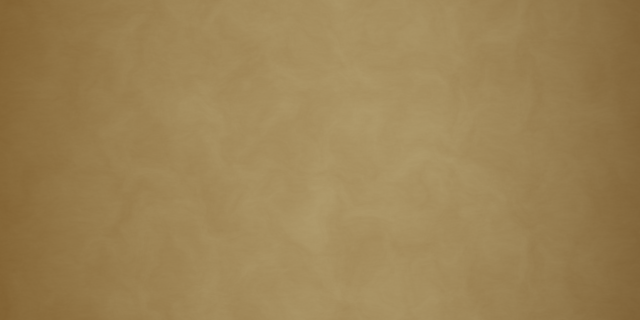
Write a Shadertoy shader that draws this texture.

```glsl
// Aged tan parchment: mottled stains and fine fibres under a soft side vignette.

const vec3 CENTER_TAN = vec3(0.665, 0.575, 0.390);
const vec3 LEFT_BROWN = vec3(0.525, 0.405, 0.220);
const vec3 RIGHT_BROWN = vec3(0.515, 0.405, 0.235);
const vec3 STAIN_TINT = vec3(0.030, 0.042, 0.044);

// Pseudo-random unit gradient for a lattice cell
vec2 cellGradient(vec2 cell) {
    vec3 p = fract(cell.xyx * vec3(0.1031, 0.1030, 0.0973));
    p += dot(p, p.yzx + 33.33);
    float angle = 6.28318 * fract((p.x + p.y) * p.z);
    return vec2(cos(angle), sin(angle));
}

float gradientNoise(vec2 p) {
    vec2 cell = floor(p);
    vec2 f = p - cell;
    vec2 u = f * f * f * (f * (f * 6.0 - 15.0) + 10.0);
    float a = dot(cellGradient(cell), f);
    float b = dot(cellGradient(cell + vec2(1, 0)), f - vec2(1, 0));
    float c = dot(cellGradient(cell + vec2(0, 1)), f - vec2(0, 1));
    float d = dot(cellGradient(cell + vec2(1, 1)), f - vec2(1, 1));
    return mix(mix(a, b, u.x), mix(c, d, u.x), u.y);
}

float fbm(vec2 p, int octaves, float gain) {
    float sum = 0.0;
    float amplitude = 1.0;
    mat2 turn = mat2(1.6, 1.2, -1.2, 1.6);
    for (int i = 0; i < octaves; i++) {
        sum += amplitude * gradientNoise(p);
        p = turn * p + 17.3;
        amplitude *= gain;
    }
    return sum;
}

float softSpot(vec2 p, vec2 center, vec2 radius) {
    vec2 d = (p - center) / radius;
    return exp(-dot(d, d));
}

// Broad light and dark areas, positive where the sheet is paler
float broadTone(vec2 p) {
    float pale = softSpot(p, vec2(1.20, 0.62), vec2(0.16, 0.11))
               + softSpot(p, vec2(0.99, 0.27), vec2(0.08, 0.16))
               + softSpot(p, vec2(1.38, 0.46), vec2(0.22, 0.12));
    float brown = softSpot(p, vec2(0.97, 0.60), vec2(0.11, 0.08))
                + softSpot(p, vec2(0.90, 0.38), vec2(0.09, 0.09))
                + softSpot(p, vec2(1.14, 0.23), vec2(0.10, 0.10))
                + softSpot(p, vec2(0.66, 0.36), vec2(0.12, 0.12))
                + softSpot(p, vec2(0.74, 0.84), vec2(0.11, 0.09));
    return 0.35 * (pale - brown);
}

// Base colour, darkening toward the left and right edges
vec3 sheetColor(vec2 uv) {
    float side = uv.x - 0.54;
    float reach = side < 0.0 ? 0.54 : 0.46;
    float falloff = side * side / (reach * reach);
    float height = 2.0 * uv.y - 1.0;
    falloff += 0.10 * height * height;
    vec3 edge = mix(LEFT_BROWN, RIGHT_BROWN, smoothstep(0.2, 0.8, uv.x));
    return mix(CENTER_TAN, edge, min(falloff, 1.05));
}

void mainImage(out vec4 fragColor, in vec2 fragCoord) {
    vec2 uv = fragCoord / iResolution.xy;
    vec2 p = uv * vec2(2.0, 1.0);
    vec3 color = sheetColor(uv);

    // Mottled stains with warped borders
    vec2 warp = vec2(fbm(p * 5.0 + 3.7, 3, 0.5), fbm(p * 5.0 + 41.2, 3, 0.5));
    float mottle = fbm(p * 7.0 + 0.7 * warp, 6, 0.62);
    float middle = 1.0 - smoothstep(0.25, 0.55, abs(uv.x - 0.52));
    float tone = broadTone(p) + 0.65 * mottle;
    color += STAIN_TINT * tone * mix(0.5, 1.0, middle);

    // Fine horizontal fibres and paper grain
    float fibres = fbm(p * vec2(28.0, 75.0) + warp, 3, 0.6);
    float grain = gradientNoise(p * 130.0);
    color += 0.008 * fibres + 0.005 * grain;

    fragColor = vec4(clamp(color, 0.0, 1.0), 1.0);
}
```
